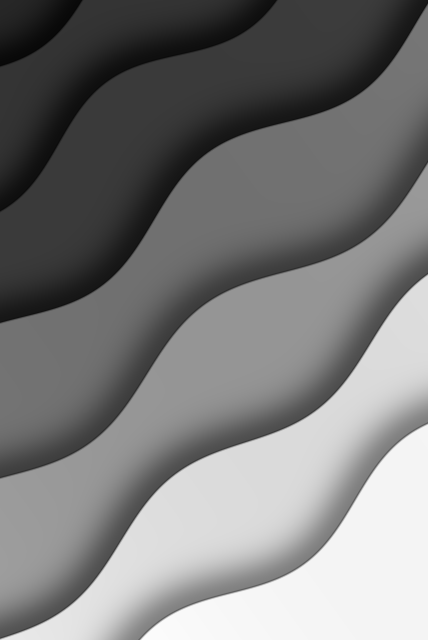
Reproduce this background procedurally as a WebGL 1 fragment shader.

```glsl
precision highp float;

uniform vec2 u_resolution;

#define PI 3.14159265
#define WAVE_ANGLE 0.624
#define SHADOW_REACH 0.044
#define RIM_WIDTH 0.0013
#define RIM_DARKNESS 0.35
#define END_GLOW 0.2

// Signed distance to a wavy edge, positive on the lower right side.
// place: along the waves, across them. wave: amplitude, phase start, half length.
float waveDistance(vec2 place, float offset, float tilt, vec3 wave) {
  float k = PI / wave.z;
  float phase = k * (place.x - wave.y);
  float edge = offset + tilt * place.x - wave.x * sin(phase);
  float slope = tilt - wave.x * k * cos(phase);
  return (place.y - edge) / sqrt(1.0 + slope * slope);
}

// Tone of a sheet, slightly lighter toward both ends of the waves.
float sheetTone(float tone, float along) {
  return tone * (0.965 + END_GLOW * along * along);
}

// Lays one sheet over the tones below, with its cast shadow and thin rim.
float laySheet(float below, vec2 place, float dist, float tone, float shadow) {
  float pixel = 1.0 / u_resolution.y;
  float reach = min(dist, 0.0) / SHADOW_REACH;
  float shaded = below * (1.0 - shadow * exp(-reach * reach));
  float rim = 1.0 - smoothstep(0.0, RIM_WIDTH + pixel, abs(dist));
  float cover = smoothstep(-0.7 * pixel, 0.7 * pixel, dist);
  return mix(shaded, sheetTone(tone, place.x), cover) * (1.0 - RIM_DARKNESS * rim);
}

void main() {
  // Height units measured from the upper left, turned along the waves.
  vec2 p = vec2(gl_FragCoord.x, u_resolution.y - gl_FragCoord.y) / u_resolution.y;
  float c = cos(WAVE_ANGLE);
  float s = sin(WAVE_ANGLE);
  vec2 place = vec2(c * p.x - s * p.y, s * p.x + c * p.y);

  // Sheets from the darkest at the back to the lightest in front.
  float tone = sheetTone(0.16, place.x);
  float d = waveDistance(place, 0.0651, 0.0, vec3(0.0326, 0.1276, 0.2344));
  tone = laySheet(tone, place, d, 0.21, 0.78);
  d = waveDistance(place, 0.2344, -0.012, vec3(0.0326, -0.056, 0.2318));
  tone = laySheet(tone, place, d, 0.235, 0.72);
  d = waveDistance(place, 0.4189, -0.0167, vec3(0.0339, -0.0052, 0.2539));
  tone = laySheet(tone, place, d, 0.455, 0.62);
  d = waveDistance(place, 0.6061, -0.012, vec3(0.0339, -0.1549, 0.2682));
  tone = laySheet(tone, place, d, 0.605, 0.46);
  d = waveDistance(place, 0.7805, -0.046, vec3(0.0293, -0.3411, 0.2487));
  tone = laySheet(tone, place, d, 0.885, 0.48);
  d = waveDistance(place, 0.9579, -0.021, vec3(0.0318, -0.0065, 0.2409));
  tone = laySheet(tone, place, d, 0.99, 0.42);

  gl_FragColor = vec4(vec3(clamp(tone, 0.0, 1.0)), 1.0);
}
```
